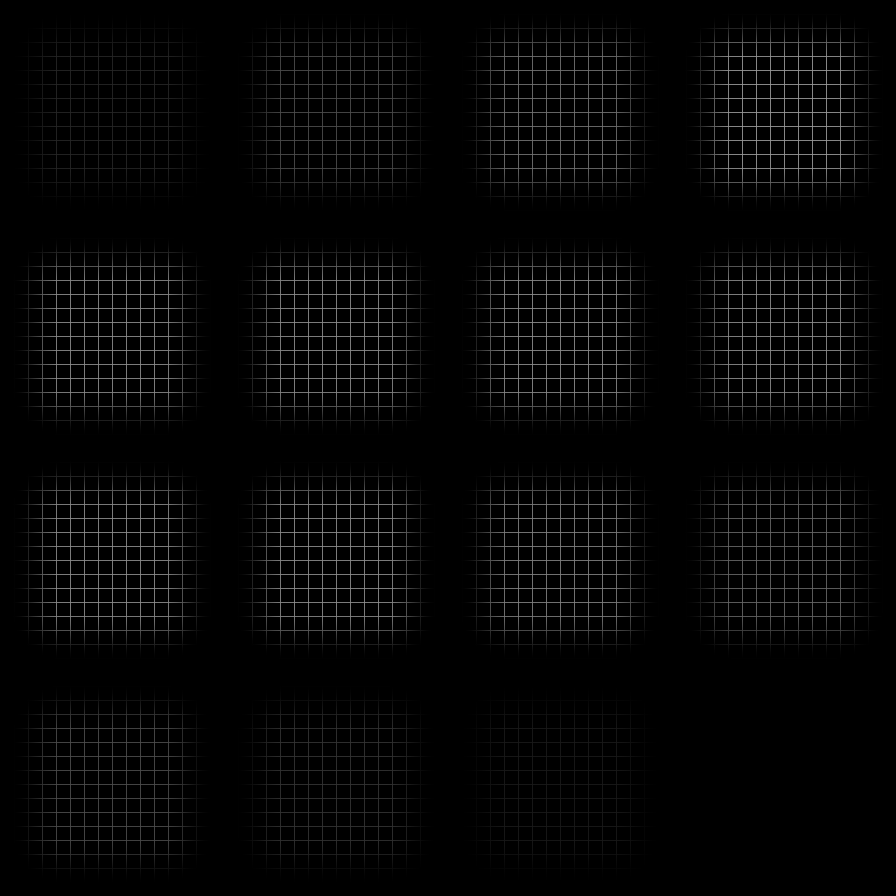
Write a three.js fragment shader that draws this pattern.

```glsl
// Sheet of 4 by 4 frames: a fine grey grid with soft rounded edges that fades in, holds and fades out.

varying vec2 vUv;

const float FRAMES = 4.0;           // frames across and down
const float CELLS = 16.0;           // grid cells across one frame
const float LINE_WIDTH = 0.0625;    // in cells
const vec3 LINE_COLOR = vec3(0.6);
const vec3 BACKGROUND = vec3(0.0);

const float MASK_HALF = 0.9;        // half size of the mask, frame half = 1
const float MASK_RADIUS = 0.45;     // corner radius of the mask
const float MASK_FADE = 0.45;       // depth of the soft edge

const float RISE_FRAMES = 4.0;      // frames to reach the peak
const float FALL_FRAMES = 6.0;      // frames to fade to nothing
const float HOLD_LEVEL = 0.92;      // level after the peak

// Total line width between zero and x, with one line at the start of each cell
vec2 lineIntegral(vec2 x) {
  return floor(x) * LINE_WIDTH + min(fract(x), LINE_WIDTH);
}

// Exact share of a pixel covered by the lines of both directions
float gridCoverage(vec2 cell, vec2 pixel) {
  vec2 halfPixel = 0.5 * pixel;
  vec2 lines = (lineIntegral(cell + halfPixel) - lineIntegral(cell - halfPixel)) / pixel;
  return 1.0 - (1.0 - lines.x) * (1.0 - lines.y);
}

float roundedBox(vec2 p, float halfSize, float radius) {
  vec2 q = abs(p) - halfSize + radius;
  return length(max(q, 0.0)) + min(max(q.x, q.y), 0.0) - radius;
}

// Brightness of a frame, counted from the upper left
float frameLevel(float index) {
  float rise = index < RISE_FRAMES ? (index + 1.0) / RISE_FRAMES : HOLD_LEVEL;
  float fall = (FRAMES * FRAMES - 1.0 - index) / FALL_FRAMES;
  return min(rise, fall);
}

void main() {
  // Frames run left to right, top to bottom
  vec2 sheet = vec2(vUv.x, 1.0 - vUv.y) * FRAMES;
  vec2 frame = min(floor(sheet), FRAMES - 1.0);
  vec2 local = (sheet - frame) * 2.0 - 1.0;

  // Grid lines, smoothed over one pixel
  vec2 cell = sheet * CELLS;
  float grid = gridCoverage(cell, max(fwidth(cell), 1e-4));

  // Soft rounded mask and brightness of this frame
  float inside = -roundedBox(local, MASK_HALF, MASK_RADIUS);
  float mask = smoothstep(0.0, MASK_FADE, inside);
  float level = frameLevel(frame.y * FRAMES + frame.x);

  gl_FragColor = vec4(mix(BACKGROUND, LINE_COLOR, grid * mask * level), 1.0);
}
```
